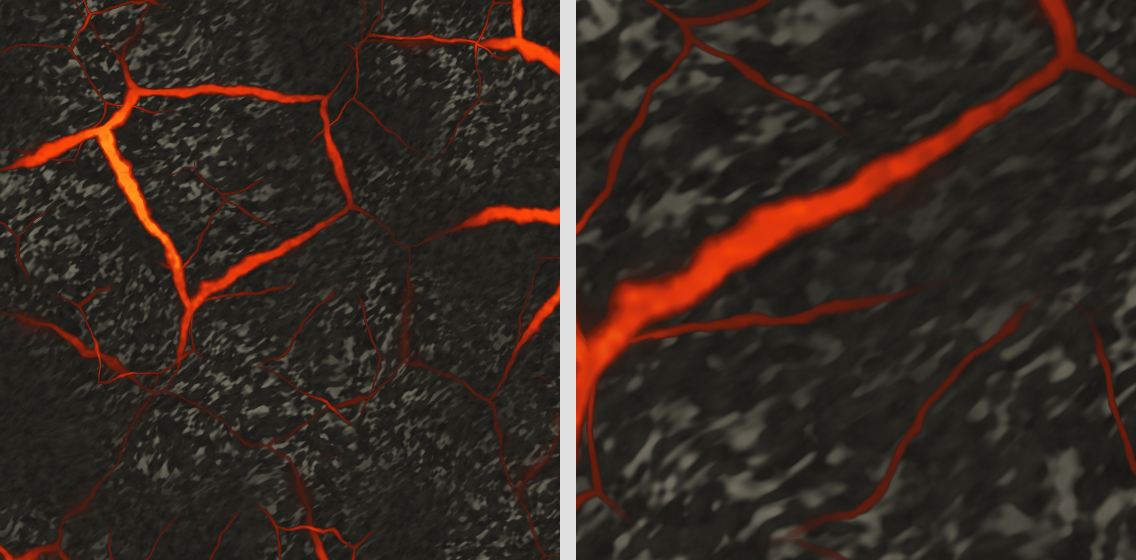
Left, the full canvas; right, a detail of the centre.
Write a WebGL 2 fragment shader that draws this texture.

```glsl
#version 300 es
precision highp float;
// Dark volcanic rock split by glowing, branching lava cracks.

uniform vec2 u_resolution;
out vec4 fragColor;

float hash(vec2 p) {
    vec3 q = fract(vec3(p.xyx) * 0.1031);
    q += dot(q, q.yzx + 33.33);
    return fract((q.x + q.y) * q.z);
}

vec2 hash2(vec2 p) {
    return vec2(hash(p + 17.3), hash(p + 71.9));
}

float noise(vec2 p) {
    vec2 i = floor(p), f = fract(p);
    f = f * f * (3.0 - 2.0 * f);
    return mix(mix(hash(i), hash(i + vec2(1, 0)), f.x),
               mix(hash(i + vec2(0, 1)), hash(i + vec2(1, 1)), f.x), f.y);
}

float fbm(vec2 p) {
    float sum = 0.0, amp = 0.53;
    for (int i = 0; i < 4; i++) {
        sum += amp * noise(p);
        p = mat2(1.6, 1.2, -1.2, 1.6) * p + 9.7;
        amp *= 0.5;
    }
    return sum;
}

vec2 warp(vec2 p) {
    return vec2(fbm(p + 3.1), fbm(p + 47.6)) - 0.5;
}

// Distance to the nearest border between scattered cells
float crackDistance(vec2 p) {
    vec2 cell = floor(p), nearestCell = cell, toNearest = vec2(8.0);
    for (int y = -1; y <= 1; y++)
    for (int x = -1; x <= 1; x++) {
        vec2 c = cell + vec2(x, y);
        vec2 r = c + hash2(c) - p;
        if (dot(r, r) < dot(toNearest, toNearest)) {
            toNearest = r;
            nearestCell = c;
        }
    }
    float d = 8.0;
    for (int y = -2; y <= 2; y++)
    for (int x = -2; x <= 2; x++) {
        vec2 c = nearestCell + vec2(x, y);
        vec2 r = c + hash2(c) - p;
        vec2 across = r - toNearest;
        if (dot(across, across) > 1e-5)
            d = min(d, dot(0.5 * (toNearest + r), normalize(across)));
    }
    return d;
}

// Charcoal ground with patches of slanted grey flecks
vec3 rockColor(vec2 p) {
    vec2 q = mat2(0.62, 0.78, -0.78, 0.62) * (p + 0.06 * warp(p * 5.0));
    float grain = fbm(q * vec2(130.0, 80.0));
    float flecks = noise(q * vec2(135.0, 62.0) + 5.0) * 0.6 + noise(q * vec2(210.0, 120.0)) * 0.4;
    float patches = smoothstep(0.4, 0.72, fbm(p * 3.5 + 21.0));
    float light = 0.122 + 0.09 * (grain - 0.5) + 0.03 * (fbm(p * 9.0) - 0.5);
    light += smoothstep(0.48, 0.85, flecks) * (0.02 + 0.27 * patches);
    return light * vec3(1.04, 1.0, 0.87);
}

vec3 emberColor(float heat) {
    vec3 c = mix(vec3(0.20, 0.10, 0.08), vec3(0.40, 0.11, 0.05), smoothstep(0.1, 0.4, heat));
    c = mix(c, vec3(0.64, 0.15, 0.06), smoothstep(0.35, 0.6, heat));
    c = mix(c, vec3(0.88, 0.21, 0.05), smoothstep(0.55, 0.8, heat));
    return mix(c, vec3(0.98, 0.27, 0.03), smoothstep(0.8, 1.0, heat));
}

void main() {
    vec2 uv = gl_FragCoord.xy / u_resolution.y;
    vec2 p = uv + 0.10 * warp(uv * 5.0) + 0.009 * warp(uv * 38.0);
    float ragged = fbm(uv * 32.0);

    // Main cracks swell and fade along their length
    float flow = smoothstep(0.34, 0.82, noise(uv * 3.6 + 12.4));
    float d = crackDistance(p * 3.1 + 4.0) / 3.1;
    float width = (0.003 + 0.010 * flow) * (0.5 + ragged);
    float heat = (1.0 - smoothstep(0.3 * width, 1.3 * width + 0.002, d)) * (0.24 + 0.76 * flow);

    // Thin side cracks, hottest beside the main ones
    float branch = smoothstep(0.42, 0.8, noise(uv * 5.0 + 63.0));
    float side = crackDistance(p * 6.3 + 31.0) / 6.3;
    float sideHeat = branch * (0.3 + 0.45 * exp(-d * 28.0));
    heat = max(heat, sideHeat * (1.0 - smoothstep(0.0005, 0.002 + 0.006 * ragged, side)));

    // Dull red haze around the veins
    float haze = exp(-d * 48.0) * smoothstep(0.3, 0.75, fbm(uv * 15.0 + 8.0));
    heat = max(heat, 0.36 * haze * (0.4 + 0.6 * noise(uv * 4.0 + 40.0)));
    heat *= 0.88 + 0.24 * noise(uv * 120.0);

    vec3 color = mix(rockColor(uv), emberColor(heat), smoothstep(0.03, 0.3, heat));
    float molten = smoothstep(0.5, 0.8, noise(uv * 4.2 + 90.0)) * smoothstep(0.74, 1.0, heat);
    color = mix(color, vec3(1.0, 0.63, 0.12), molten * (0.5 + 0.5 * ragged));
    fragColor = vec4(color, 1.0);
}
```
